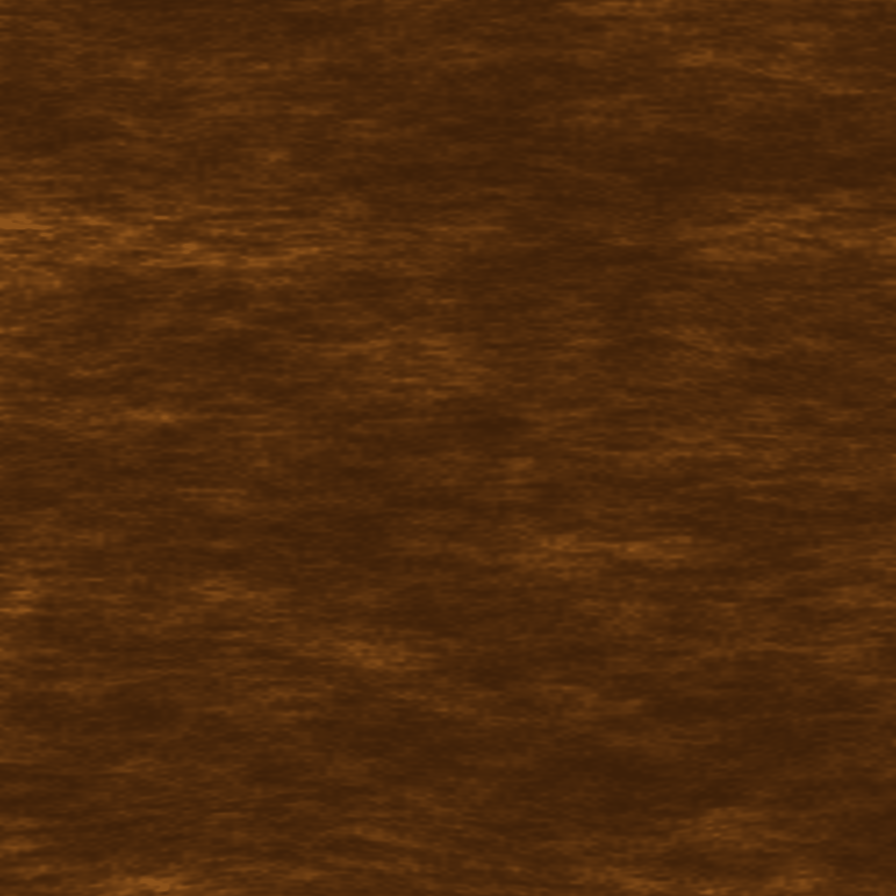
Write a Shadertoy shader that draws this texture.

```glsl
#define BASE_COLOR vec3(0.320, 0.172, 0.047)
#define TONE_SPREAD vec3(0.152, 0.175, 0.215)
#define BAND_SCALE vec2(1.6, 7.0)
#define PATCH_SCALE vec2(7.0, 15.0)
#define FIBRE_SCALE vec2(20.0, 115.0)
#define GRAIN_SCALE vec2(125.0, 250.0)
#define BAND_AMOUNT 0.95
#define PATCH_AMOUNT 0.80
#define FIBRE_AMOUNT 0.95
#define GRAIN_AMOUNT 0.75
#define SEAM_HEIGHT 0.745
#define WAVINESS 0.012

// Integer hash of a lattice cell, from -1 to 1
float hash(ivec2 cell, uint seed) {
    uint h = uint(cell.x) * 1597334677u ^ uint(cell.y) * 3812015801u;
    h ^= seed * 2654435769u;
    h = (h ^ (h >> 16)) * 2246822519u;
    h = (h ^ (h >> 13)) * 3266489917u;
    h ^= h >> 16;
    return float(h >> 8) / 8388608.0 - 1.0;
}

float noise(vec2 p, uint seed) {
    ivec2 cell = ivec2(floor(p));
    vec2 f = fract(p);
    f = f * f * (3.0 - 2.0 * f);
    float low = mix(hash(cell, seed), hash(cell + ivec2(1, 0), seed), f.x);
    float high = mix(hash(cell + ivec2(0, 1), seed), hash(cell + ivec2(1, 1), seed), f.x);
    return mix(low, high, f.y);
}

// Broad lengthwise bands with one pale seam
float bands(vec2 p) {
    float offset = (p.y - SEAM_HEIGHT) / 0.038;
    float seam = exp(-offset * offset);
    return BAND_AMOUNT * noise(p * BAND_SCALE, 1u)
         + 0.55 * noise(p * BAND_SCALE * vec2(1.9, 2.6), 2u)
         + 1.1 * seam - 0.08;
}

// Soft mottling at three sizes
float patches(vec2 p) {
    float sum = 0.0;
    float weight = PATCH_AMOUNT;
    vec2 scale = PATCH_SCALE;
    for (uint i = 0u; i < 3u; i++) {
        sum += weight * noise(p * scale + 3.7 * float(i), 10u + i);
        scale *= vec2(1.9, 2.0);
        weight *= 0.75;
    }
    return sum;
}

// Short horizontal fibres, thin and tapered
float fibres(vec2 p) {
    float coarse = noise(p * FIBRE_SCALE, 20u);
    float fine = noise(p * FIBRE_SCALE * vec2(1.9, 1.8), 21u);
    return FIBRE_AMOUNT * (coarse + 0.9 * fine);
}

void mainImage(out vec4 fragColor, in vec2 fragCoord) {
    vec2 p = fragCoord / iResolution.y;

    // Bend the grain gently
    vec2 q = p;
    q.y += WAVINESS * noise(p * vec2(3.0, 5.0), 30u);
    q.y += 0.25 * WAVINESS * noise(p * vec2(11.0, 17.0), 31u);

    // Fibres stand out more on pale wood
    float ground = bands(q) + patches(q);
    float contrast = clamp(0.85 + 0.2 * ground, 0.55, 1.3);
    float tone = ground + contrast * fibres(q);
    tone += GRAIN_AMOUNT * noise(q * GRAIN_SCALE, 40u);

    // Compress shadows and stretch highlights
    tone = clamp(tone, -2.2, 2.8);
    tone += 0.11 * (tone * tone - 1.0);

    vec3 wood = BASE_COLOR * exp(TONE_SPREAD * tone);
    fragColor = vec4(wood, 1.0);
}
```
